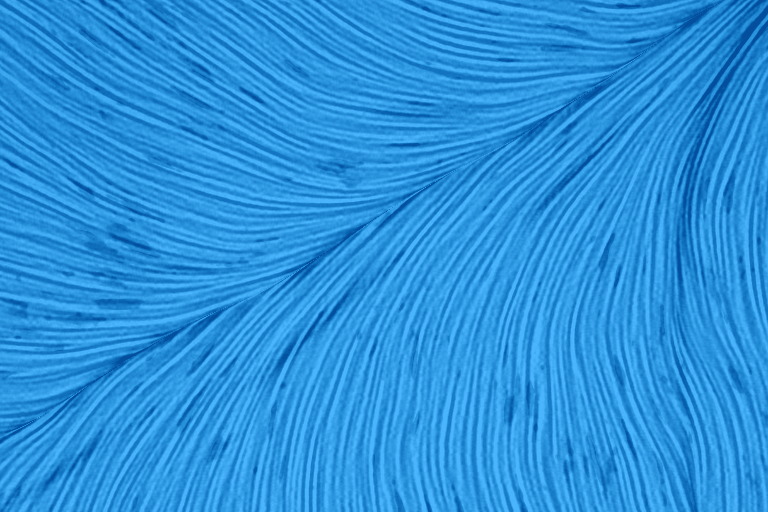
A Shadertoy shader for this texture:

```glsl
const int STEPS = 14;
const float STEP_LENGTH = 0.0065;
const float STRAND_GAP = 0.0068;

float hash(vec2 cell) {
    vec3 h = fract(cell.xyx * 0.1031);
    h += dot(h, h.yzx + 33.33);
    return fract((h.x + h.y) * h.z);
}

float valueNoise(vec2 p) {
    vec2 cell = floor(p);
    vec2 f = fract(p);
    f = f * f * (3.0 - 2.0 * f);
    return mix(mix(hash(cell), hash(cell + vec2(1, 0)), f.x),
               mix(hash(cell + vec2(0, 1)), hash(cell + vec2(1, 1)), f.x), f.y);
}

// Signed distance to the long diagonal parting, positive above it
float diagonalParting(vec2 p) {
    float sag = 0.022 * smoothstep(0.25, 0.5, p.x) * (1.0 - smoothstep(1.15, 1.4, p.x));
    float height = 0.146 + 0.607 * p.x - sag - 0.006 * sin(14.0 * p.x);
    return (p.y - height) * 0.855;
}

// Horizontal offset from the curved parting at the right
float rightParting(vec2 p) {
    float upper = max(p.y - 0.4, 0.0) / 0.58;
    float lower = max(0.4 - p.y, 0.0);
    return p.x - 1.328 - 0.16 * pow(upper, 2.5) - 0.2 * lower * lower;
}

// Fibre direction: each side of a parting combs its own way
vec2 fibreDirection(vec2 p) {
    float s = diagonalParting(p);
    float above = 19.0 - 57.0 * (1.0 - exp(-max(s, 0.0) / 0.22));
    float below = 40.0 - 118.0 * min(s, 0.0);
    below -= 18.0 * smoothstep(0.8, 1.2, p.x) * (1.0 - smoothstep(0.0, 0.28, p.y));
    float bend = (p.y - 0.32) / 0.2;
    float right = 85.0 + 27.0 * exp(-bend * bend) - 30.0 * smoothstep(0.5, 1.0, p.y);
    float degreesUp = mix(below, above, smoothstep(-0.006, 0.006, s));
    degreesUp = mix(degreesUp, right, smoothstep(-0.025, 0.025, rightParting(p)));
    degreesUp += 20.0 * (valueNoise(p * 8.0 + 3.7) - 0.5);
    float angle = radians(degreesUp);
    return vec2(cos(angle), sin(angle));
}

// Noise sharpened across the fibre, so that strands keep an even width
float strandNoise(vec2 q, vec2 across) {
    float beside = valueNoise((q + across) * 135.0) + valueNoise((q - across) * 135.0);
    return valueNoise(q * 135.0) - 0.42 * beside - 0.08;
}

// Noise averaged along a fibre: x = fine strands, y = short dark flecks
vec2 combNoise(vec2 p) {
    vec2 total = vec2(0.0);
    vec2 weight = vec2(0.0);
    for (int side = -1; side <= 1; side += 2) {
        vec2 q = p;
        for (int i = 0; i < STEPS; i++) {
            vec2 along = fibreDirection(q);
            q += along * STEP_LENGTH * float(side);
            float reach = float(i) / float(STEPS);
            vec2 w = vec2(1.0 - 0.6 * reach, exp(-9.0 * reach * reach));
            vec2 across = vec2(-along.y, along.x) * STRAND_GAP;
            total += w * vec2(strandNoise(q, across), valueNoise(q * 85.0 + 41.0));
            weight += w;
        }
    }
    return total / weight;
}

// Soft dark stroke tapering towards both ends
float crease(vec2 p, vec2 a, vec2 b, float width) {
    vec2 ab = b - a;
    float along = clamp(dot(p - a, ab) / dot(ab, ab), 0.0, 1.0);
    float d = length(p - a - ab * along) / width;
    return exp(-d * d) * (0.35 + 2.6 * along * (1.0 - along));
}

float partingShade(vec2 p) {
    float s = diagonalParting(p) + 0.012 * (valueNoise(p * 32.0) - 0.5);
    float diagonal = exp(-(s > 0.0 ? s / 0.008 : -s / 0.016));
    float r = rightParting(p);
    float width = mix(0.014, 0.028, smoothstep(0.3, 0.8, p.y));
    float right = exp(-r * r / (width * width));
    float patchy = 0.6 + 0.7 * valueNoise(p * 13.0);
    return 0.38 * diagonal * patchy + mix(0.18, 0.42, smoothstep(0.3, 0.7, p.y)) * right;
}

float creaseShade(vec2 p) {
    float shade = crease(p, vec2(1.24, 0.78), vec2(1.03, 0.57), 0.012);
    shade += crease(p, vec2(0.76, 0.49), vec2(0.50, 0.25), 0.012);
    shade += crease(p, vec2(0.22, 0.15), vec2(0.02, 0.01), 0.012);
    shade += 0.7 * crease(p, vec2(0.74, 0.782), vec2(0.94, 0.778), 0.011);
    shade += 0.6 * crease(p, vec2(0.22, 0.465), vec2(0.41, 0.475), 0.011);
    shade += 0.7 * crease(p, vec2(1.36, 0.50), vec2(1.40, 0.41), 0.011);
    return 0.36 * shade;
}

vec3 dyeColor(float tone) {
    float t = clamp(tone, 0.0, 1.05);
    return vec3(0.01 + 0.26 * pow(t, 1.5), 0.31 + 0.38 * t, 0.62 + 0.35 * t);
}

void mainImage(out vec4 fragColor, in vec2 fragCoord) {
    vec2 p = fragCoord / iResolution.y;
    vec2 comb = combNoise(p);
    float strand = clamp(comb.x / 0.05, -1.6, 1.3);
    float clump = 0.14 * (valueNoise(p * 9.0 + 20.0) - 0.5);
    float fleck = smoothstep(0.62, 0.70, comb.y + clump);

    // Broad light, brightest low in the middle and dim in the upper corners
    float glow = 1.0 - smoothstep(0.0, 0.9, length((p - vec2(0.78, 0.2)) * vec2(0.8, 1.0)));
    float corner = 1.0 - smoothstep(0.0, 0.4, length(p - vec2(1.5, 1.0)));
    float leftDim = (1.0 - smoothstep(0.0, 0.6, p.x)) * smoothstep(0.2, 0.9, p.y);
    float tone = 0.71 + 0.10 * glow - 0.12 * corner - 0.07 * leftDim;

    // Strands, flecks and shadows, then the grain of the cloth
    tone += 0.21 * strand - 0.36 * fleck;
    tone -= (partingShade(p) + creaseShade(p)) * (1.0 - 0.35 * strand);
    tone += 0.10 * (valueNoise(p * 300.0) - 0.5);
    fragColor = vec4(dyeColor(tone), 1.0);
}
```
